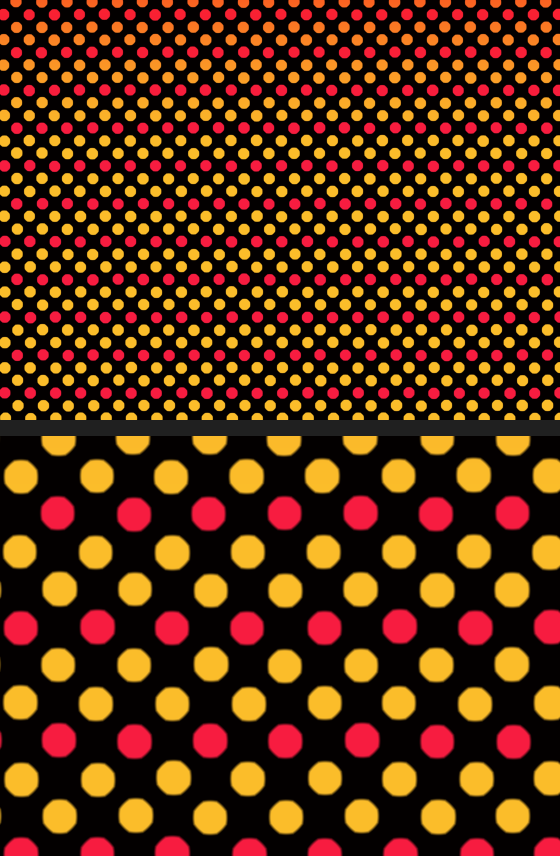
Top, the full canvas; bottom, a detail of the centre.
Write a Shadertoy shader that draws this pattern.

```glsl
// Staggered rows of small dots on black: one red row, then two yellow ones.
// The nearest rows are visited per pixel; each dot gets a slight hash jitter,
// and a vertical gradient warms the yellow to orange towards the top.

const float ROW_PITCH = 0.030035;            // all lengths in canvas heights
const float COLUMN_PITCH = 0.06006;
const vec2 FIRST_DOT = vec2(0.0124, 0.0642); // centre of a dot in a red row
const float LEAN = -0.004;                   // sideways drift per unit of height
const float DOT_RADIUS = 0.0134;
const float FACETING = 0.5;                  // 0 = circle, 1 = octagon
const float EDGE_SOFTNESS = 0.0016;
const float JITTER = 0.0009;
const float RADIUS_VARIATION = 0.0003;
const float FADE_DEPTH = 0.38;               // reach of the orange from the top
const float FADE_POWER = 1.6;

const vec3 BACKGROUND = vec3(0.012, 0.0, 0.0);
const vec3 YELLOW = vec3(0.985, 0.74, 0.165);
const vec3 ORANGE = vec3(0.98, 0.38, 0.13);
const vec3 RED = vec3(0.97, 0.11, 0.25);
const vec3 WARM_RED = vec3(0.98, 0.13, 0.19);

float hash(vec2 p) {
    return fract(sin(dot(p, vec2(127.1, 311.7))) * 43758.5453);
}

// Rounded, slightly faceted dot
float dotDistance(vec2 p, float radius) {
    vec2 q = abs(p);
    float octagon = max(max(q.x, q.y), (q.x + q.y) * 0.7071);
    return mix(length(p), octagon, FACETING) - radius;
}

// Row colour, shaded by height on the canvas
vec3 dotColor(float row, float height) {
    float warmth = pow(max(1.0 - (1.0 - height) / FADE_DEPTH, 0.0), FADE_POWER);
    bool isRed = mod(row, 3.0) < 0.5;
    return isRed ? mix(RED, WARM_RED, warmth) : mix(YELLOW, ORANGE, warmth);
}

void mainImage(out vec4 fragColor, in vec2 fragCoord) {
    vec2 uv = fragCoord / iResolution.y;
    vec2 p = uv - FIRST_DOT;
    p.x -= LEAN * p.y;

    float edge = max(EDGE_SOFTNESS, 0.75 / iResolution.y);
    float nearestRow = floor(p.y / ROW_PITCH + 0.5);
    vec3 color = BACKGROUND;

    // Neighbouring rows are included so jittered dots are never cut
    for (int i = -1; i <= 1; i++) {
        float row = nearestRow + float(i);
        float stagger = 0.5 * mod(row, 2.0);
        float column = floor(p.x / COLUMN_PITCH - stagger + 0.5);
        vec2 cell = vec2(column, row);

        vec2 center = vec2((column + stagger) * COLUMN_PITCH, row * ROW_PITCH);
        vec2 wander = vec2(hash(cell), hash(cell + 19.7)) * 2.0 - 1.0;
        center += wander * JITTER;
        float radius = DOT_RADIUS + RADIUS_VARIATION * (hash(cell + 47.3) * 2.0 - 1.0);

        float d = dotDistance(p - center, radius);
        float coverage = 1.0 - smoothstep(-edge, edge, d);
        color = mix(color, dotColor(row, uv.y), coverage);
    }

    fragColor = vec4(color, 1.0);
}
```
